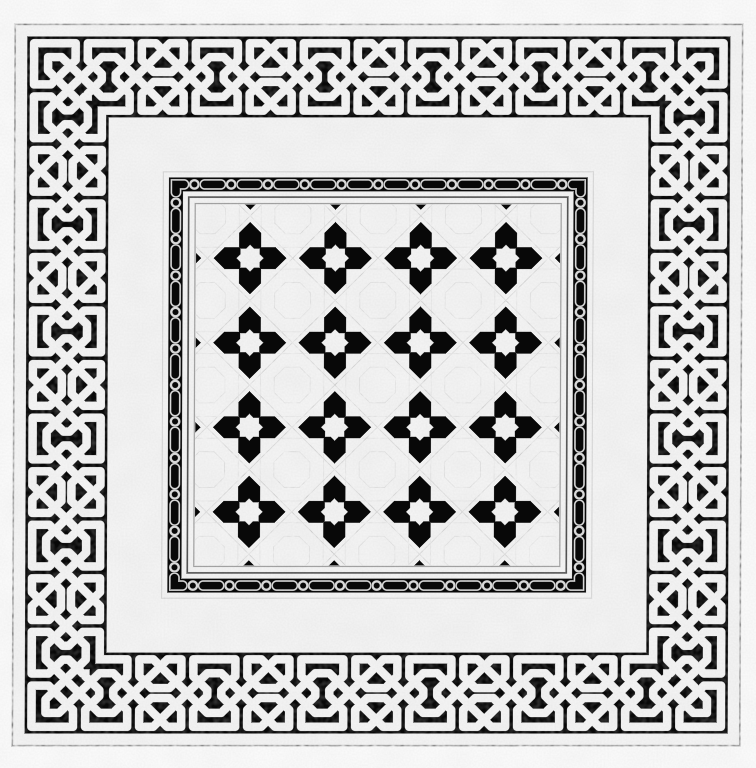
Give the GLSL for this pattern, as a WebGL 2 fragment shader.

```glsl
#version 300 es
precision highp float;
// Printed mosaic floor: a knotwork border, a chain frame and a field of crosses.
// The plan is folded by its symmetries; white straps are unions of segment
// distances cut out of dark bands, and gradient noise adds worn ink and paper.
uniform vec2 u_resolution;
out vec4 outColor;

// Layout, in units of 1/768 of the canvas height, measured from the panel centre.
const float UNITS = 768.0;
const vec2 CENTRE = vec2(377.5, 383.0);
const float STRETCH_Y = 1.0086;   // the panel is slightly wider than tall
const float SHEAR = 0.004;        // slight lean of the print
const float SHEET = 363.7;
const float BORDER_MID = 310.7;
const float BORDER_HALF = 40.8;
const float KNOT_HALF = 54.0;     // half a knot repeat
const float STRAP = 4.3;          // strap half width
const float CHAIN_MID = 202.3;
const float CHAIN_HALF = 7.0;
const float LINKS = 11.0;
const float FIELD = 183.0;
const float CROSS_STEP = 85.3;
const float CROSS_REACH = 36.5;
const float ARM = 11.0;
const float STAR = 9.6;
const float PAPER = 0.94;
const float INK = 0.03;

vec2 gradient(vec2 cell) {
  float h = fract(sin(dot(cell, vec2(127.1, 311.7))) * 43758.5);
  return vec2(cos(h * 6.2832), sin(h * 6.2832));
}

float gradientNoise(vec2 p) {
  vec2 i = floor(p), f = fract(p), u = f * f * (3.0 - 2.0 * f);
  vec2 e = vec2(1.0, 0.0);
  float a = dot(gradient(i), f);
  float b = dot(gradient(i + e), f - e);
  float c = dot(gradient(i + e.yx), f - e.yx);
  float d = dot(gradient(i + e.xx), f - e.xx);
  return mix(mix(a, b, u.x), mix(c, d, u.x), u.y);
}

float segment(vec2 p, float ax, float ay, float bx, float by) {
  vec2 a = vec2(ax, ay), ab = vec2(bx, by) - a;
  return length(p - a - ab * clamp(dot(p - a, ab) / dot(ab, ab), 0.0, 1.0));
}

// Straight run: p.x from the bracket centre to the lozenge centre, p.y across.
float knotStraps(vec2 p) {
  float d = segment(p, 0.0, 20.0, 7.0, 20.0);
  d = min(d, segment(p, 7.0, 20.0, 27.0, 0.0));
  d = min(d, segment(p, 27.0, 0.0, 54.0, 27.0));
  d = min(d, segment(p, 54.0, 27.0, 47.0, 34.0));
  d = min(d, segment(p, 47.0, 34.0, 33.0, 34.0));
  d = min(d, segment(p, 33.0, 34.0, 33.0, 17.0));
  d = min(d, segment(p, 33.0, 17.0, 45.0, 5.0));
  d = min(d, segment(p, 45.0, 5.0, 54.0, 5.0));
  d = min(d, segment(p, 0.0, 34.0, 21.0, 34.0));
  d = min(d, segment(p, 21.0, 34.0, 21.0, 17.0));
  d = min(d, segment(p, 21.0, 17.0, 7.0, 3.0));
  return min(d, segment(p, 7.0, 3.0, 7.0, 0.0)) - STRAP;
}

// Corner turn, folded on its diagonal.
float cornerStraps(vec2 p) {
  float d = segment(p, -7.5, 34.0, 34.0, 34.0);
  d = min(d, segment(p, -7.5, 34.0, -7.5, 17.0));
  d = min(d, segment(p, -7.5, 17.0, 4.8, 4.8));
  d = min(d, segment(p, -13.5, 0.0, 6.5, 20.0));
  d = min(d, segment(p, 6.5, 20.0, 20.0, 20.0));
  return min(d, segment(p, -13.5, 0.0, -6.7, -6.7)) - STRAP;
}

float fill(float d, float aa) { return 1.0 - smoothstep(-aa, aa, d); }
float line(float d, float halfWidth, float aa) { return fill(abs(d) - halfWidth, aa); }

void main() {
  float aa = 0.7 * UNITS / u_resolution.y;
  vec2 sheet = gl_FragCoord.xy / u_resolution.y * UNITS;
  vec2 p = sheet - CENTRE;
  p = vec2(p.x - SHEAR * p.y, p.y * STRETCH_Y);
  vec2 q = abs(p);
  float ring = max(q.x, q.y), along = min(q.x, q.y);
  float wear = gradientNoise(sheet * 0.22);
  float grain = gradientNoise(sheet * 0.55);

  // Paper and ruled outlines
  float shade = PAPER + 0.025 * smoothstep(SHEET - 1.0, SHEET + 1.0, ring);
  shade -= 0.32 * line(ring - SHEET, 0.8, aa) * (0.8 + wear);
  shade -= 0.12 * line(ring - 215.0, 0.5, aa);
  shade -= 0.62 * line(ring - 189.5, 0.8, aa);
  shade -= 0.32 * line(ring - FIELD, 0.6, aa);

  // Knotwork border
  vec2 k = vec2(along, ring) - BORDER_MID;
  float run = KNOT_HALF - abs(mod(along, 2.0 * KNOT_HALF) - KNOT_HALF);
  float straps = k.x > -13.5 ? cornerStraps(k) : knotStraps(vec2(KNOT_HALF - run, abs(k.y)));
  float band = abs(k.y) - BORDER_HALF;
  float ink = fill(max(band, -straps), aa) * (0.94 + 0.2 * wear);

  // Chain frame: long links joined by small rings
  float pitch = 2.0 * CHAIN_MID / LINKS;
  vec2 link = vec2(mod(along, pitch) - 0.5 * pitch, ring - CHAIN_MID);
  float bar = length(vec2(max(abs(link.x) - 8.0, 0.0), link.y)) - 3.6;
  float eye = length(vec2(0.5 * pitch - abs(link.x), link.y));
  float pale = max(line(bar - 1.0, 0.8, aa), line(eye - 4.2, 1.2, aa));
  ink = max(ink, fill(abs(link.y) - CHAIN_HALF, aa) * (1.0 - 0.9 * pale));

  // Crosses with an eight-pointed star cut out
  vec2 f = abs(mod(p, CROSS_STEP) - 0.5 * CROSS_STEP);
  float inField = fill(ring - FIELD + 1.0, aa);
  float arms = max(min(f.x, f.y) - ARM, (f.x + f.y - CROSS_REACH) * 0.707);
  arms = max(arms, min(f.x, f.y) + max(f.x, f.y) - CROSS_REACH);
  float star = min(max(f.x, f.y) - STAR, (f.x + f.y) * 0.707 - STAR);
  ink = max(ink, inField * fill(max(arms, -star), aa));

  // Faint tile joints between the crosses
  vec2 h = 0.5 * CROSS_STEP - f;
  float joints = line((f.x + f.y - 0.5 * CROSS_STEP) * 0.707, 0.4, aa);
  float octagon = max(max(h.x, h.y), (h.x + h.y) * 0.707) - 18.0;
  joints = max(joints, 0.6 * line(octagon, 0.4, aa));
  joints = max(joints, 0.5 * line(min(f.x, f.y) - ARM, 0.4, aa) * step(27.0, max(f.x, f.y)));
  shade -= 0.13 * inField * joints * (0.7 + wear);

  // Print texture
  shade += 0.018 * grain + 0.012 * gradientNoise(sheet * 0.04);
  shade = mix(shade, INK, clamp(ink, 0.0, 1.0));
  outColor = vec4(vec3(clamp(shade, 0.0, 1.0)), 1.0);
}
```
